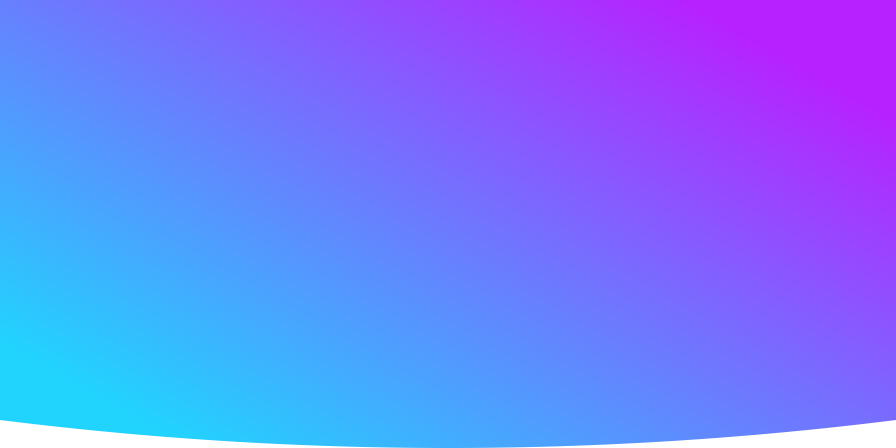
Give the GLSL for this background, as a Shadertoy shader.

```glsl
// A diagonal cyan to violet gradient panel above a white page.
// The gradient is a clamped linear ramp in canvas units; the panel's lower
// edge is a shallow parabola, smoothed over about one pixel.

const vec3 CYAN   = vec3(0.129, 0.831, 0.995);
const vec3 VIOLET = vec3(0.718, 0.129, 1.0);
const vec3 PAGE   = vec3(1.0);

const vec2  RAMP_SLOPE  = vec2(0.69, 0.61); // ramp change across width and height
const float RAMP_CENTER = 0.51;             // ramp value at the canvas center
const float EDGE_RISE   = 0.0625;           // height of the edge at both sides

// Linear ramp that holds its end values near the corners
float ramp(vec2 uv, vec2 slope, float center) {
    return clamp(center + dot(uv - 0.5, slope), 0.0, 1.0);
}

// Height of a parabola that touches the bottom at mid-width
float bowl(float x, float rise) {
    float side = 2.0 * x - 1.0;
    return rise * side * side;
}

// Coverage of the region above an edge
float above(float y, float edge, float softness) {
    return clamp(0.5 + (y - edge) / softness, 0.0, 1.0);
}

void mainImage(out vec4 fragColor, in vec2 fragCoord) {
    vec2 uv = fragCoord / iResolution.xy;

    // Diagonal gradient
    vec3 panel = mix(CYAN, VIOLET, ramp(uv, RAMP_SLOPE, RAMP_CENTER));

    // Curved lower edge
    float coverage = above(uv.y, bowl(uv.x, EDGE_RISE), 1.0 / iResolution.y);
    fragColor = vec4(mix(PAGE, panel, coverage), 1.0);
}
```
